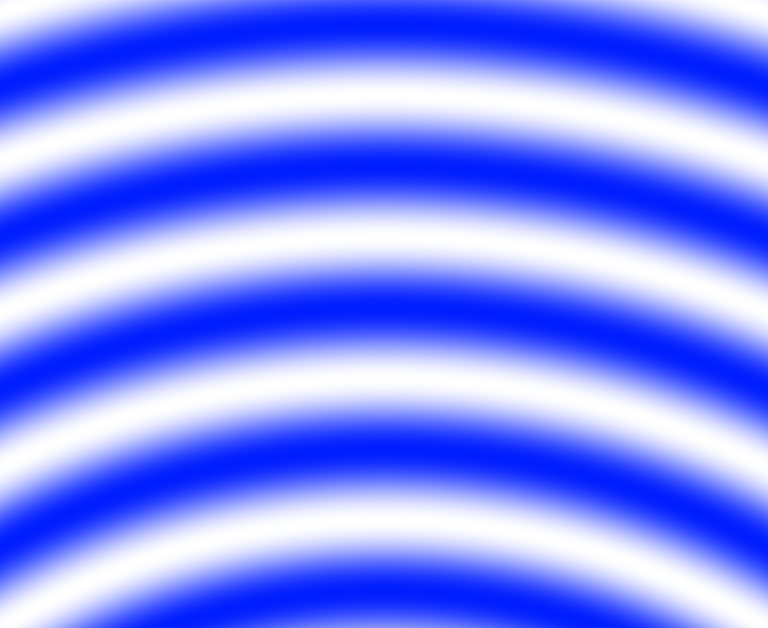
Write a Shadertoy shader that draws this pattern.

```glsl
const float TAU = 6.2831853;
const vec3 BLUE = vec3(0.0, 0.115, 1.0);
const vec3 WHITE = vec3(1.0);

// Soft rings: 0 on a ring's centre line, 1 midway between two rings
float ringWave(float radius, float ringRadius, float spacing) {
    return 0.5 - 0.5 * cos(TAU * (radius - ringRadius) / spacing);
}

void mainImage(out vec4 fragColor, in vec2 fragCoord) {
    // Height runs from 0 to 1, x is centred
    vec2 p = vec2(fragCoord.x - 0.5 * iResolution.x, fragCoord.y) / iResolution.y;

    // Concentric arcs around a point one canvas height below the bottom edge
    vec2 arcCentre = vec2(0.0, -1.0);
    float wave = ringWave(distance(p, arcCentre), 1.5096, 0.2255);

    fragColor = vec4(mix(BLUE, WHITE, wave), 1.0);
}
```
